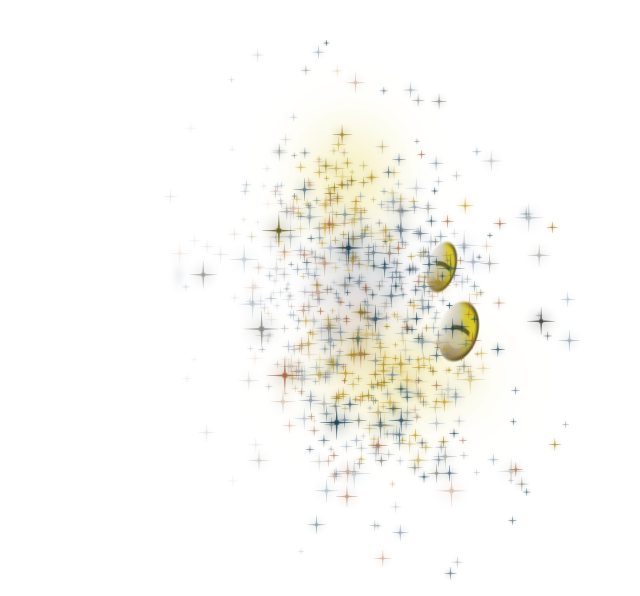
This background is drawn by a WebGL 1 fragment shader. Its source:

```glsl
precision highp float;
// A cloud of four-pointed sparkles in gold, teal, brown and grey on white.
// Jittered cell layers scatter the stars over soft haze, tinted by position,
// with two glossy golden beads at the right and a few large sparkles on top.
uniform vec2 u_resolution;

const vec3 GOLD = vec3(0.76, 0.60, 0.06);
const vec3 OLIVE = vec3(0.36, 0.32, 0.05);
const vec3 BROWN = vec3(0.60, 0.36, 0.20);
const vec3 TEAL = vec3(0.10, 0.24, 0.31);
const vec3 SLATE = vec3(0.42, 0.50, 0.59);
const vec3 GREY = vec3(0.45, 0.45, 0.42);
const vec3 DARK = vec3(0.20, 0.19, 0.18);

float hash(float n) {
  return fract(sin(n * 12.9898) * 43758.5453);
}

float spot(vec2 p, vec2 center, vec2 radius) {
  vec2 q = (p - center) / radius;
  return exp(-dot(q, q));
}

// Share of gold in the upper and lower parts of the cloud
float goldness(vec2 p) {
  return max(spot(p, vec2(0.13, -0.13), vec2(0.12, 0.08)),
             spot(p, vec2(0.05, 0.20), vec2(0.08, 0.09)));
}

// Distance from the middle of the leaning cloud, about 1 at its rim
float cloudReach(vec2 p) {
  return length((p - vec2(0.075 - 0.13 * p.y, -0.02)) / vec2(0.23, 0.32));
}

// Two tapered crossing arms with a round core and a soft glow
vec3 star(vec3 base, vec2 p, vec2 center, float size, vec3 tint, float alpha) {
  vec2 d = abs(p - center) / size;
  if (max(d.x, d.y) > 1.4) return base;
  float soft = 0.8 / (u_resolution.y * size);
  vec2 taper = max(1.0 - d, 0.0);
  vec2 width = 0.08 * taper * taper + soft;
  vec2 arms = (1.0 - smoothstep(vec2(0.0), width, d.yx)) * sqrt(taper);
  float r = length(d);
  float core = 1.0 - smoothstep(0.08, 0.18 + soft, r);
  float glow = max(1.0 - r / 1.4, 0.0);
  base = mix(base, tint, 0.27 * glow * glow * alpha);
  return mix(base, tint, alpha * max(max(arms.x, arms.y), core));
}

// One possible star in a grid cell, likelier near the middle, paler to the left
vec3 cellStar(vec3 base, vec2 p, vec2 cell, float width, float layer) {
  float n = dot(cell, vec2(1.0, 57.0)) + 913.0 * layer;
  vec2 c = (cell + vec2(hash(n), hash(n + 0.37))) * width;
  float chance = 0.95 - 0.89 * smoothstep(0.35, 1.1, cloudReach(c));
  if (hash(n + 0.59) > chance || cloudReach(c) > 1.5) return base;
  float size = width * (0.25 + 0.45 * pow(hash(n + 0.71), 2.0));
  vec2 d = abs(p - c);
  if (max(d.x, d.y) > 1.4 * size) return base;
  float pick = hash(n + 0.83);
  vec3 tint = pick < 0.3 ? TEAL : pick < 0.5 ? BROWN : pick < 0.75 ? GREY : SLATE;
  if (hash(n + 0.17) < 0.85 * goldness(c) + 0.08) tint = mix(GOLD, OLIVE, 0.6 * pick);
  float alpha = (0.2 + 0.6 * hash(n + 0.29)) * mix(0.2, 1.0, smoothstep(-0.16, 0.06, c.x));
  return star(base, p, c, size, tint, alpha);
}

// Tilted glossy bead that fades out on its left side
vec3 bead(vec3 base, vec2 p, vec2 center, vec2 radius) {
  vec2 d = p - center;
  vec2 q = vec2(0.96 * d.x - 0.27 * d.y, 0.27 * d.x + 0.96 * d.y) / radius;
  float r = length(q);
  if (r > 1.3) return base;
  float soft = 1.2 / (u_resolution.y * radius.x);
  float mask = (1.0 - smoothstep(1.0 - soft, 1.0 + soft, r)) * smoothstep(-1.3, -0.1, q.x);
  vec3 c = mix(vec3(0.80, 0.78, 0.70), vec3(0.84, 0.78, 0.08),
               smoothstep(-0.1, 0.5, q.x + 0.4 * q.y));
  c = mix(c, vec3(0.55, 0.44, 0.22), 0.8 * smoothstep(0.1, 0.9, -q.y));
  c = mix(c, vec3(0.28, 0.23, 0.06), smoothstep(0.76, 1.0, r) * smoothstep(-0.4, 0.6, q.x));
  // Pale inner hollow and its dark curved crease
  float inner = length((q - vec2(0.05, -0.15)) / vec2(0.55, 0.45));
  c = mix(c, vec3(0.80, 0.77, 0.58), 0.65 * (1.0 - smoothstep(0.8, 1.0, inner)));
  float crease = abs(q.y - 0.12 + 0.35 * q.x * q.x);
  c = mix(c, OLIVE, (1.0 - smoothstep(0.03, 0.06 + soft, crease))
                    * (1.0 - smoothstep(0.4, 0.55, abs(q.x - 0.1))));
  return mix(base, c, 0.92 * mask);
}

void main() {
  vec2 p = (gl_FragCoord.xy - 0.5 * u_resolution) / u_resolution.y;
  vec3 col = vec3(1.0);

  if (cloudReach(p) < 1.7) {
    // Haze and golden beads under the sparkles
    col = mix(col, SLATE, 0.20 * spot(p, vec2(0.07, 0.04), vec2(0.07)));
    col = mix(col, BROWN, 0.14 * spot(p, vec2(0.06, -0.05), vec2(0.06, 0.08)));
    col = mix(col, vec3(0.86, 0.78, 0.10), 0.24 * goldness(p));
    col = mix(col, SLATE, 0.10 * spot(p, vec2(-0.237, 0.038), vec2(0.009, 0.018)));
    col = bead(col, p, vec2(0.204, 0.052), vec2(0.024, 0.043));
    col = bead(col, p, vec2(0.232, -0.056), vec2(0.033, 0.051));

    // Scattered sparkles from the nearest cells of each layer
    for (int layer = 0; layer < 4; layer++) {
      float width = 0.022 + 0.007 * float(layer);
      vec2 home = floor(p / width);
      for (int k = 0; k < 9; k++) {
        vec2 offset = vec2(mod(float(k), 3.0), floor(float(k) / 3.0)) - 1.0;
        col = cellStar(col, p, home + offset, width, float(layer));
      }
    }
  }

  // Large sparkles that anchor the composition
  col = star(col, p, vec2(0.028, -0.209), 0.029, TEAL, 0.95);
  col = star(col, p, vec2(-0.059, -0.130), 0.031, BROWN, 0.85);
  col = star(col, p, vec2(-0.098, -0.052), 0.031, GREY, 0.75);
  col = star(col, p, vec2(-0.069, 0.113), 0.029, OLIVE, 0.9);
  col = star(col, p, vec2(-0.196, 0.039), 0.024, GREY, 0.6);
  col = star(col, p, vec2(0.371, -0.039), 0.024, DARK, 0.85);
  col = star(col, p, vec2(0.048, 0.084), 0.028, TEAL, 0.95);
  gl_FragColor = vec4(col, 1.0);
}
```
